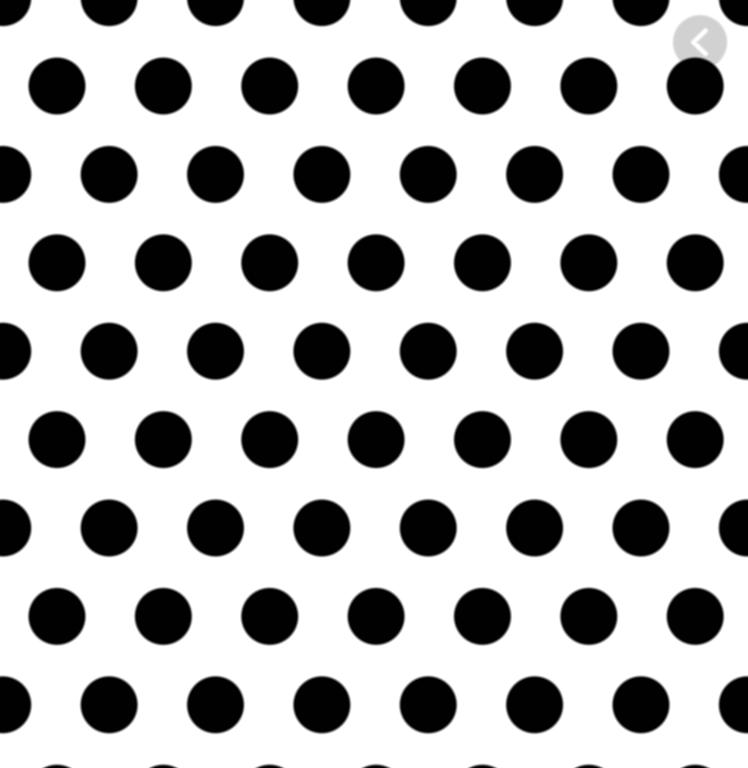
Give the GLSL for this pattern, as a Shadertoy shader.

```glsl
// Staggered black polka dots on white, with a pale round chevron badge at top right.
// Each pixel is folded to its nearest dot row and column, then shaded by distance;
// lengths are fractions of the canvas height, measured down from the top left.

// Soft coverage of a signed distance, never sharper than one pixel.
float coverage(float dist) {
    float blur = max(0.0026, 1.0 / iResolution.y);
    return 1.0 - smoothstep(-blur, blur, dist);
}

float segmentDistance(vec2 p, vec2 a, vec2 b) {
    vec2 ab = b - a;
    return length(p - a - ab * clamp(dot(p - a, ab) / dot(ab, ab), 0.0, 1.0));
}

// Distance to the nearest dot; odd rows are shifted by about half a column.
float dotDistance(vec2 p) {
    vec2 spacing = vec2(0.1385, 0.1151);
    float row = floor((p.y + 0.0031) / spacing.y + 0.5);
    float shift = mix(0.0036, 0.0742, mod(row, 2.0));
    vec2 cell = vec2(p.x - shift, p.y + 0.0031 - row * spacing.y);
    cell.x -= spacing.x * floor(cell.x / spacing.x + 0.5);
    return length(cell) - 0.037;
}

void mainImage(out vec4 fragColor, in vec2 fragCoord) {
    vec2 p = vec2(fragCoord.x, iResolution.y - fragCoord.y) / iResolution.y;
    vec3 color = vec3(1.0);

    // Grey badge with a left-pointing chevron, mirrored about its centre line
    vec2 badge = p - vec2(0.9115, 0.0550);
    color = mix(color, vec3(0.82), coverage(length(badge) - 0.0352));
    float chevron = segmentDistance(vec2(badge.x, abs(badge.y)),
                                    vec2(-0.0085, 0.0), vec2(0.0070, 0.0150));
    color = mix(color, vec3(1.0), coverage(chevron - 0.0030));

    // Dots lie over the badge
    color = mix(color, vec3(0.005), coverage(dotDistance(p)));
    fragColor = vec4(color, 1.0);
}
```
